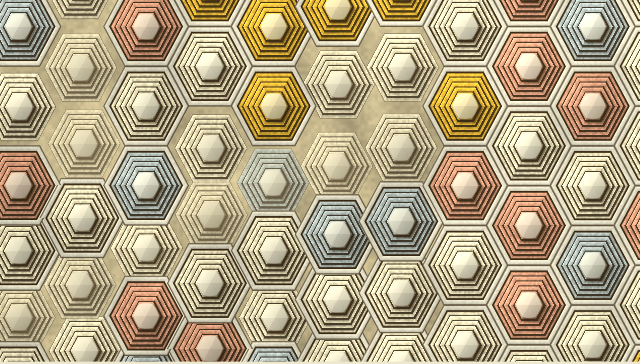
Write a Shadertoy shader that draws this pattern.

```glsl
const vec3 CREAM = vec3(0.93, 0.91, 0.81);
const vec3 SAND = vec3(0.79, 0.73, 0.56);
const vec3 SHADE = vec3(0.21, 0.15, 0.07);
const vec2 LIGHT = vec2(-0.6, 0.8);
const float PITCH = 1.1547;

float hash(vec2 p) {
    vec3 q = fract(p.xyx * 0.1031);
    q += dot(q, q.yzx + 33.33);
    return fract((q.x + q.y) * q.z);
}

float noise(vec2 p) {
    vec2 i = floor(p), f = fract(p);
    f = f * f * (3.0 - 2.0 * f);
    return mix(mix(hash(i), hash(i + vec2(1, 0)), f.x),
               mix(hash(i + vec2(0, 1)), hash(i + vec2(1, 1)), f.x), f.y);
}

// x: radius, 1 on the cell border; yz: outward normal of the facet
vec3 hexagon(vec2 q) {
    vec2 a = abs(q);
    float slanted = dot(a, vec2(0.866, 0.5));
    vec2 n = slanted > a.y ? sign(q) * vec2(0.866, 0.5) : vec2(0.0, sign(q.y));
    return vec3(max(slanted, a.y) / 0.577, n);
}

vec3 dyeColor(float k) {
    if (k < 0.48) return vec3(0.89, 0.85, 0.70);
    if (k < 0.66) return vec3(0.68, 0.72, 0.69);
    if (k < 0.80) return vec3(0.83, 0.60, 0.47);
    return vec3(0.88, 0.70, 0.22);
}

vec4 tile(vec2 q, vec2 id, bool framed, float aa) {
    vec3 hex = hexagon(q);
    float r = hex.x, lit = dot(hex.yz, LIGHT);
    float pick = hash(id + 3.0);
    vec3 dye = dyeColor(framed ? pick : pick * 0.55);
    float weave = noise(q * 34.0 + id * 17.0);

    // four stepped rings, shadowed where each one drops to the next
    float t = (0.84 - r) / 0.125, f = fract(t), blur = aa / 0.125;
    float gap = mix(0.50, 0.20, 0.5 + 0.5 * lit);
    float groove = smoothstep(1.0 - gap - 0.4 * blur, 1.0 - gap + 0.4 * blur, f)
                 * (1.0 - smoothstep(1.0 - 0.4 * blur, 1.0, f));
    vec3 col = dye * (0.98 + 0.14 * lit + 0.36 * (0.40 - f) + 0.26 * (weave - 0.5));
    col = mix(col, mix(SHADE, dye * 0.4, 0.35), groove * 0.95);

    // central knob and the shadow it throws
    float shadowRadius = hexagon(q - vec2(0.045, -0.04)).x;
    col = mix(col, SHADE, 0.65 * (1.0 - smoothstep(0.28, 0.42, shadowRadius)));
    float knob = mix(r, length(q) / 0.577, 0.35);
    vec3 dome = mix(CREAM, dye, 0.25) * (0.96 + 0.7 * dot(q, LIGHT) + 0.08 * lit);
    col = mix(col, dome, 1.0 - smoothstep(0.33 - aa, 0.33 + 0.5 * aa, knob));

    // sunken tiles are faded and have no frame
    if (!framed) {
        col = mix(SAND, col, 0.55 + 0.45 * hash(id + 11.0));
        return vec4(col, 1.0 - smoothstep(0.82, 0.88, r));
    }

    // moat and bevelled frame
    col = mix(col, SHADE, 0.9 * smoothstep(0.83 - aa, 0.84, r));
    float bevel = (r - 0.87) / 0.12;
    vec3 rim = CREAM * (0.98 + 0.15 * lit * (2.0 * bevel - 1.0) - 0.08 * weave);
    col = mix(col, rim, smoothstep(0.87 - 0.5 * aa, 0.87 + 0.5 * aa, r));
    col = mix(col, SHADE, 0.7 * smoothstep(0.97 - 0.5 * aa, 1.0, r));
    return vec4(col, 1.0 - smoothstep(1.01 - 0.5 * aa, 1.01 + 0.5 * aa, r));
}

void mainImage(out vec4 fragColor, in vec2 fragCoord) {
    vec2 uv = fragCoord / iResolution.xy;
    vec2 p = fragCoord / iResolution.x * 10.03 - vec2(0.29, 0.30);
    p.y /= 1.08;
    float aa = 17.4 / iResolution.x;

    // plaster ground
    vec3 col = SAND * (0.78 + 0.25 * noise(p * 2.5) + 0.12 * noise(p * 18.0));

    // sunken tiles first, framed tiles over them
    for (int layer = 0; layer < 2; layer++) {
        for (int k = 0; k < 9; k++) {
            float column = round(p.x) + float(k % 3 - 1);
            // alternate columns shift half a cell, with a slip past the middle
            float slip = 0.5 * column - 0.25 * clamp(column - 4.0, 0.0, 2.0);
            // rows crowd together in the lower left
            float crowd = 0.22 * (1.0 - smoothstep(5.0, 7.0, column));
            float level = p.y + crowd * min(p.y - 2.33, 0.0);
            float row = round(level / PITCH - slip) + float(k / 3 - 1);
            float center = (row + slip) * PITCH;
            center -= min(center - 2.33, 0.0) * crowd / (1.0 + crowd);

            vec2 id = vec2(column, row) + 50.0;
            bool framed = hash(id + 7.0) > 0.40 * (1.0 - smoothstep(2.0, 7.5, column));
            if (framed != (layer == 1)) continue;
            vec2 q = p - vec2(column, center);
            if (!framed) q -= 0.10 * (vec2(hash(id), hash(id + 5.0)) - 0.5);
            if (hexagon(q).x > 1.1) continue;
            vec4 t = tile(q, id, framed, aa);
            col = mix(col, t.rgb, t.a);
        }
    }

    // stains, light from the upper right, pale bottom edge
    col *= 0.92 + 0.14 * noise(p * 1.3 + 9.0);
    col *= 0.95 + 0.09 * uv.x + 0.04 * uv.y;
    col = mix(CREAM, col, smoothstep(0.004, 0.009, uv.y));
    fragColor = vec4(clamp(col, 0.0, 1.0), 1.0);
}
```
